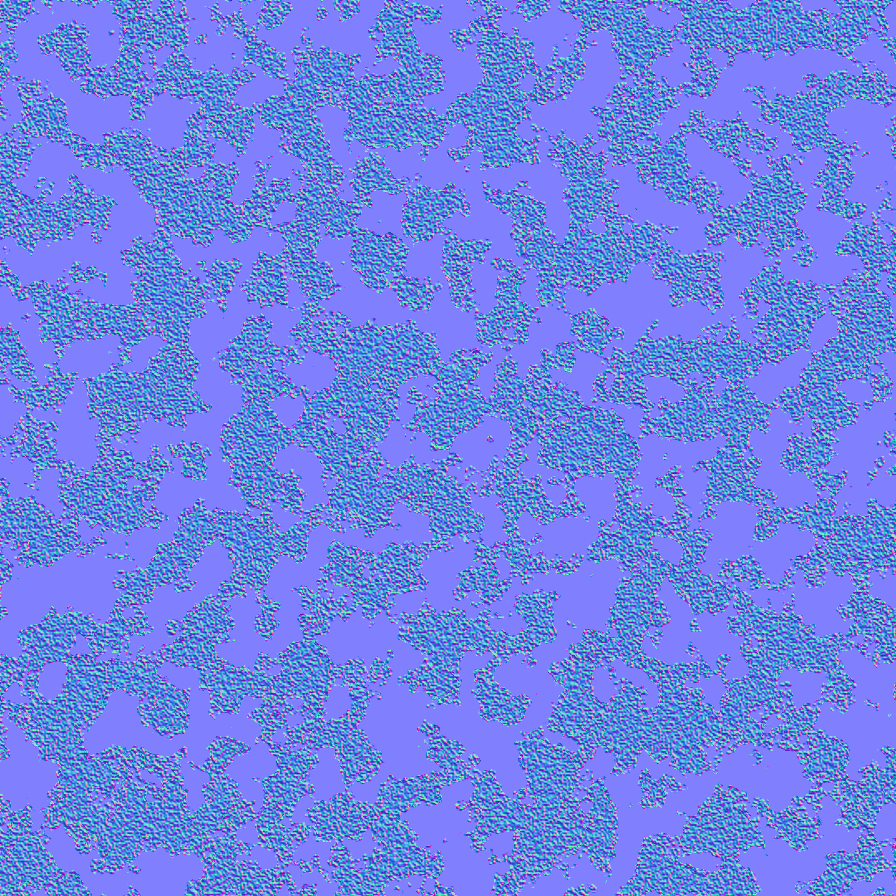
Write a WebGL 1 fragment shader that draws this texture map.

```glsl
precision highp float;

uniform vec2 u_resolution;

const float GRAIN_CELLS = 540.0;
const float COVER_LEVEL = 0.022;
const float EDGE_SCATTER = 0.20;
const float RELIEF = 5.0;
const vec2 GRAIN_TILT = vec2(-0.52, 0.12);

float hash(vec2 p) {
  vec3 q = fract(vec3(p.xyx) * 0.1031);
  q += dot(q, q.yzx + 33.33);
  return fract((q.x + q.y) * q.z);
}

vec2 latticeGradient(vec2 cell) {
  float angle = 6.28318 * hash(cell + 17.0);
  return vec2(cos(angle), sin(angle));
}

float gradientNoise(vec2 p) {
  vec2 i = floor(p);
  vec2 f = p - i;
  vec2 w = f * f * f * (f * (f * 6.0 - 15.0) + 10.0);
  vec2 e = vec2(1.0, 0.0);
  float a = dot(latticeGradient(i), f);
  float b = dot(latticeGradient(i + e), f - e);
  float c = dot(latticeGradient(i + e.yx), f - e.yx);
  float d = dot(latticeGradient(i + 1.0), f - 1.0);
  return mix(mix(a, b, w.x), mix(c, d, w.x), w.y);
}

// Small islands with ragged outlines, loosely gathered into chains
float patchField(vec2 uv) {
  float sum = 0.25 * gradientNoise(uv * 9.0 + 3.7);
  float amplitude = 0.6;
  float frequency = 19.0;
  for (int octave = 0; octave < 3; octave++) {
    sum += amplitude * gradientNoise(uv * frequency + 31.0 * float(octave));
    amplitude *= 0.55;
    frequency *= 2.07;
  }
  return sum;
}

// Height of one grain, zero where the cell stays bare
float grainHeight(vec2 cell, float field) {
  float jitter = (hash(cell + 71.0) - 0.5) * EDGE_SCATTER;
  float present = step(COVER_LEVEL, field + jitter);
  return present * mix(0.15, 1.0, hash(cell + 203.0));
}

float surfaceHeight(vec2 p, float field) {
  vec2 i = floor(p);
  vec2 f = p - i;
  vec2 e = vec2(1.0, 0.0);
  float low = mix(grainHeight(i, field), grainHeight(i + e, field), f.x);
  float high = mix(grainHeight(i + e.yx, field), grainHeight(i + 1.0, field), f.x);
  return mix(low, high, f.y);
}

// Differences toward the right and the bottom darken lower right flanks
vec3 surfaceNormal(vec2 p, float field) {
  vec2 e = vec2(0.7, 0.0);
  float here = surfaceHeight(p, field);
  vec2 slope = vec2(
    surfaceHeight(p + e, field) - here,
    here - surfaceHeight(p - e.yx, field));
  float cover = smoothstep(0.0, 0.3, here);
  return normalize(vec3(cover * GRAIN_TILT - RELIEF * slope, 1.0));
}

void main() {
  float field = patchField(gl_FragCoord.xy / u_resolution.y);

  // Average four samples per pixel to smooth the grains
  vec3 normal = vec3(0.0);
  for (int y = 0; y < 2; y++) {
    for (int x = 0; x < 2; x++) {
      vec2 offset = 0.5 * vec2(float(x), float(y)) - 0.25;
      vec2 uv = (gl_FragCoord.xy + offset) / u_resolution.y;
      normal += 0.25 * surfaceNormal(uv * GRAIN_CELLS, field);
    }
  }

  gl_FragColor = vec4(normal * 0.5 + 0.5, 1.0);
}
```
